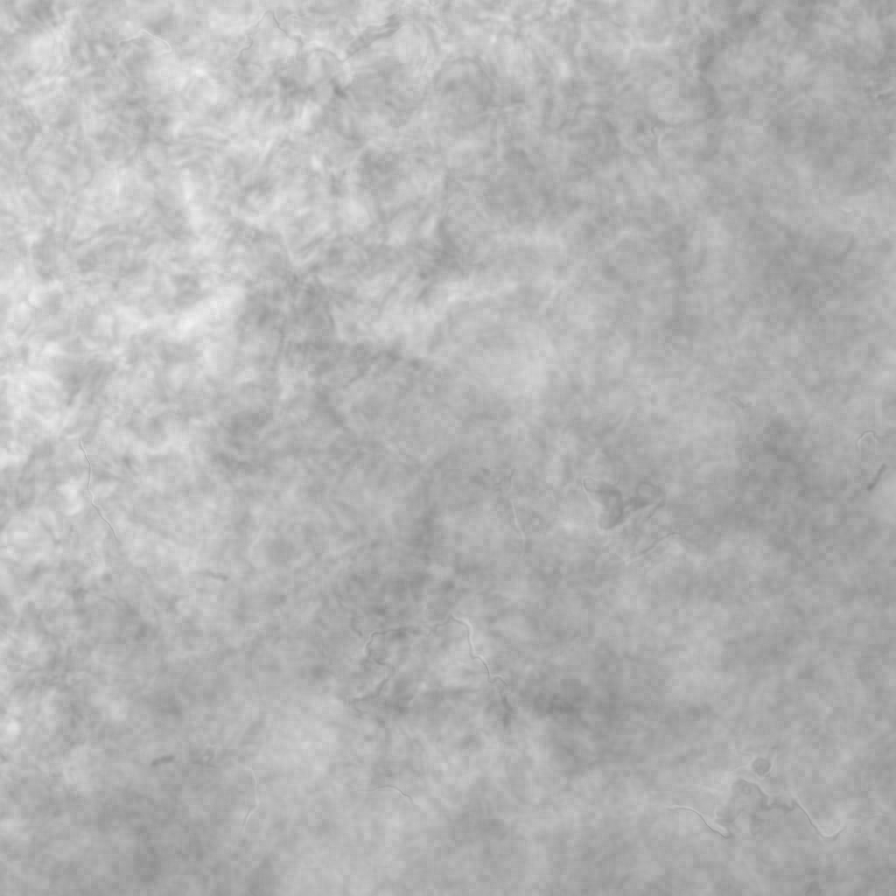
Reproduce this texture procedurally as a Shadertoy shader.

```glsl
// Weathered grey plaster: a broad diagonal light falloff with soft warped clouds,
// crisp crumbly mottling, faint ragged cracks, a few tiny nicks and fine grain.
// All layers are value noise or distance functions in canvas units.

const float BASE_GREY = 0.700;
const vec2 LIGHT_SLOPE = vec2(-0.105, 0.085);
const int NICK_COUNT = 5;

float hash(vec2 p) {
    return fract(sin(dot(p, vec2(127.1, 311.7))) * 43758.5453);
}

float valueNoise(vec2 p) {
    vec2 cell = floor(p);
    vec2 f = fract(p);
    f = f * f * (3.0 - 2.0 * f);
    float low = mix(hash(cell), hash(cell + vec2(1.0, 0.0)), f.x);
    float high = mix(hash(cell + vec2(0.0, 1.0)), hash(cell + vec2(1.0, 1.0)), f.x);
    return mix(low, high, f.y);
}

// Fractal noise centred on zero; each octave is rotated to hide the grid
float fbm(vec2 p, int octaves, float gain) {
    mat2 turn = mat2(0.8, 0.6, -0.6, 0.8);
    float sum = 0.0;
    float weight = 0.5;
    for (int i = 0; i < octaves; i++) {
        sum += weight * (valueNoise(p) - 0.5);
        p = turn * p * 2.03 + 17.3;
        weight *= gain;
    }
    return sum;
}

// Offset that bends the layers into irregular patches
vec2 warp(vec2 p, float scale, float amount) {
    return amount * vec2(fbm(p * scale, 3, 0.5), fbm(p * scale + 41.7, 3, 0.5));
}

// Ragged broken contour line: dark groove with a light lip beside it
float crack(vec2 p, float scale, float width) {
    float level = fbm(p * scale, 5, 0.55);
    float groove = 1.0 - smoothstep(0.0, width, abs(level));
    float lip = 1.0 - smoothstep(0.0, width, abs(level - 1.4 * width));
    float broken = smoothstep(0.0, 0.16, fbm(p * 7.0 + 63.1, 4, 0.6));
    return broken * (0.8 * lip - groove);
}

float segmentDistance(vec2 p, vec2 a, vec2 b) {
    vec2 ab = b - a;
    float t = clamp(dot(p - a, ab) / dot(ab, ab), 0.0, 1.0);
    return length(p - a - t * ab);
}

// Tiny soft scratches scattered over the surface
float nicks(vec2 p) {
    float mark = 0.0;
    for (int i = 0; i < NICK_COUNT; i++) {
        float id = float(i);
        vec2 centre = vec2(hash(vec2(id, 3.7)), hash(vec2(id, 9.2)));
        float angle = 2.4 * (hash(vec2(id, 5.1)) - 0.6);
        float reach = mix(0.004, 0.011, hash(vec2(id, 7.9)));
        vec2 arm = reach * vec2(cos(angle), sin(angle));
        float d = segmentDistance(p, centre - arm, centre + arm);
        mark = max(mark, 1.0 - smoothstep(0.0, 0.008, d));
    }
    return mark;
}

void mainImage(out vec4 fragColor, in vec2 fragCoord) {
    vec2 uv = fragCoord / iResolution.xy;
    vec2 bent = uv + warp(uv, 6.0, 0.14);

    // Broad light: bright upper left, dim lower right
    float grey = BASE_GREY + dot(uv - 0.5, LIGHT_SLOPE);
    vec2 glow = (uv - vec2(0.26, 0.76)) / vec2(0.30, 0.20);
    grey += 0.050 * exp(-dot(glow, glow));

    // Soft clouds at two sizes
    grey += 0.21 * fbm(bent * 4.5 + 8.3, 4, 0.5);
    grey += 0.18 * fbm(bent * 14.0 + 29.0, 4, 0.6);

    // Crumbly mottling and relief, rougher towards the upper left
    float rough = clamp(0.9 + 0.6 * (uv.y - uv.x) + 1.8 * fbm(uv * 4.0 + 91.0, 2, 0.5), 0.5, 1.4);
    vec2 fine = uv + warp(uv + 5.0, 20.0, 0.04);
    vec2 lightStep = vec2(0.008, -0.008);
    float relief = fbm(fine * 26.0, 3, 0.7) - fbm((fine + lightStep) * 26.0, 3, 0.7);
    grey += rough * (0.15 * fbm(fine * 38.0 + 12.0, 3, 0.75) + 0.095 * relief);

    // Cracks and nicks, roughened along their edges
    vec2 ragged = uv + warp(uv, 45.0, 0.022);
    grey += 0.040 * crack(ragged + warp(uv, 6.0, 0.14), 6.0, 0.022);
    grey -= 0.08 * nicks(ragged);

    // Fine grain: small near-square specks over a softer speckle
    grey += 0.034 * (hash(floor(uv * 128.0)) - 0.5);
    grey += 0.030 * (valueNoise(uv * 110.0 + 7.0) - 0.5);

    fragColor = vec4(vec3(clamp(grey, 0.0, 1.0)), 1.0);
}
```
